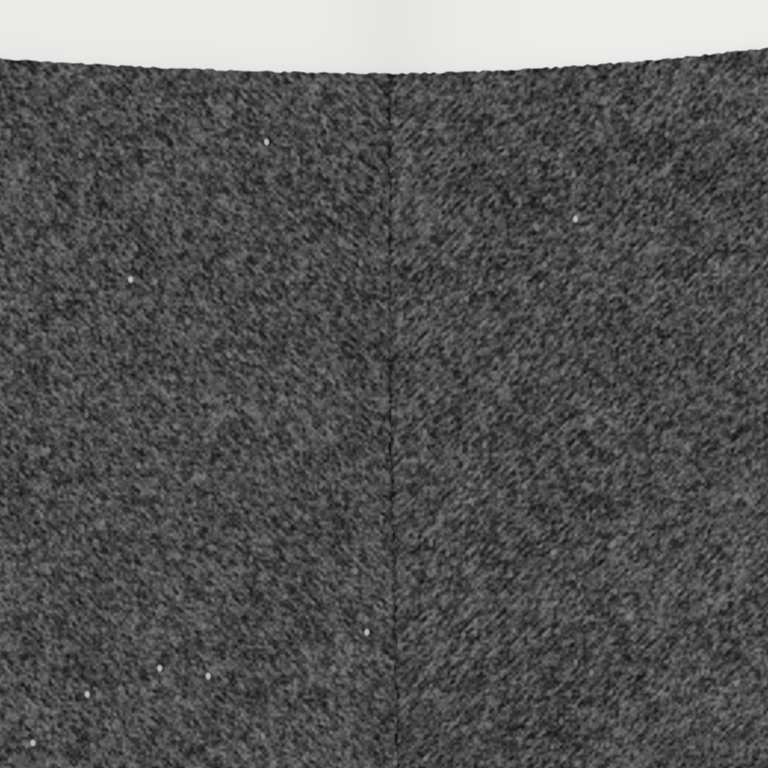
Reproduce this texture procedurally as a WebGL 2 fragment shader.

```glsl
#version 300 es
precision highp float;
// Charcoal wool cloth with a curved top edge and a vertical centre seam,
// against a pale backdrop. The weave is stretched value noise, turned to a
// diagonal that mirrors at the seam, with soft mottling and stray pale fibres.

uniform vec2 u_resolution;
out vec4 fragColor;

float hash(vec2 cell) {
  uvec2 q = uvec2(ivec2(cell)) * uvec2(1597334677u, 3812015801u);
  uint h = (q.x ^ q.y) * 1597334677u;
  h = (h ^ (h >> 15)) * 2246822519u;
  return float((h ^ (h >> 13)) >> 8) / 16777216.0;
}

float valueNoise(vec2 p) {
  vec2 cell = floor(p), f = fract(p);
  f = f * f * (3.0 - 2.0 * f);
  return mix(mix(hash(cell), hash(cell + vec2(1, 0)), f.x),
             mix(hash(cell + vec2(0, 1)), hash(cell + vec2(1, 1)), f.x), f.y);
}

// Height of the cloth's top edge: lowest at the seam, rising to both sides
float topEdge(float x) {
  float d = x - 0.508;
  return d < 0.0 ? 0.904 + 0.019 * pow(-d / 0.508, 1.7)
                 : 0.904 + 0.033 * pow(d / 0.492, 1.7);
}

// Brightness offset of the yarns, centred on zero
float weave(vec2 p, float side) {
  vec2 across = normalize(vec2(side, -1.0));
  vec2 along = vec2(-across.y, across.x);
  vec2 q = vec2(dot(p, across), dot(p, along));
  float yarn = valueNoise(q * vec2(225.0, 125.0) + 40.0) - 0.5;
  float fuzz = valueNoise(p * 260.0 + 9.0) - 0.5;
  float drift = valueNoise(p * 45.0) * 5.0;
  float twill = sin(q.x * 700.0 + drift) * valueNoise(p * 60.0 + 70.0);
  return yarn * 0.23 + fuzz * 0.19 + twill * (side > 0.0 ? 0.036 : 0.018);
}

// Sparse pale fibres, one possible dot in each cell
float fibres(vec2 p, float density, float chance, float radius) {
  vec2 g = p * density, cell = floor(g);
  vec2 centre = 0.2 + 0.6 * vec2(hash(cell + 301.0), hash(cell + 517.0));
  float present = step(hash(cell + 83.0), chance);
  float r = length((fract(g) - centre) * vec2(1.0, 0.75)) / density;
  return present * (1.0 - smoothstep(radius * 0.3, radius, r));
}

vec3 backdrop(vec2 p, float height) {
  float fold = exp(-pow((p.x - 0.51) / 0.055, 2.0));
  float shade = 0.918 - 0.018 * fold + 0.012 * smoothstep(0.55, 0.8, p.x);
  shade -= 0.025 * exp(-height / 0.012);
  return shade * vec3(1.0, 1.0, 0.992);
}

vec3 cloth(vec2 p, float depth) {
  float seamX = 0.508 + 0.009 * smoothstep(0.55, 0.0, p.y);
  float d = p.x - seamX;
  float side = d < 0.0 ? -1.0 : 1.0;

  // Broad light: the left panel is a little paler, the upper right darker
  float tone = 0.292 - 0.012 * smoothstep(-0.2, 0.1, d) * smoothstep(0.3, 0.9, p.y);
  tone += 0.035 * (valueNoise(p * 9.0 + 3.0) - 0.5);
  tone += 0.03 * (valueNoise(p * vec2(55.0, 16.0) + 21.0) - 0.5);
  tone += 0.025 * (valueNoise(p * vec2(14.0, 60.0) + 55.0) - 0.5);
  tone += weave(p, side);

  // Seam groove with a faint raised lip on its right
  float wobble = 0.0015 * (valueNoise(vec2(p.y * 90.0, 4.0)) - 0.5);
  float groove = exp(-pow((d + wobble) / 0.0028, 2.0));
  tone -= groove * (0.07 + 0.05 * valueNoise(vec2(p.y * 70.0, 8.0)));
  tone += 0.014 * exp(-pow((d - 0.009) / 0.006, 2.0));

  // Turned edge along the top
  tone -= 0.05 * exp(-depth / 0.004);

  vec3 color = max(tone, 0.09) * vec3(1.003, 0.998, 0.999);
  color = mix(color, vec3(0.57, 0.55, 0.51), 0.6 * fibres(p, 42.0, 0.07, 0.0045));
  return mix(color, vec3(0.84, 0.82, 0.76), 0.85 * fibres(p, 13.0, 0.06, 0.005));
}

void main() {
  vec2 p = gl_FragCoord.xy / u_resolution;
  float fray = 0.0025 * (valueNoise(vec2(p.x * 170.0, 2.0)) - 0.5);
  float height = p.y - topEdge(p.x) - fray;
  float soft = max(0.0018, 1.0 / u_resolution.y);
  float outside = smoothstep(-soft, soft, height);
  vec3 color = mix(cloth(p, max(-height, 0.0)), backdrop(p, max(height, 0.0)), outside);
  fragColor = vec4(color, 1.0);
}
```
